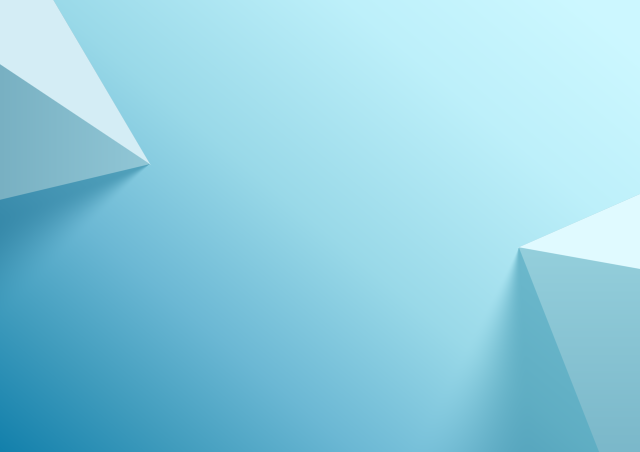
Give the GLSL for this background, as a Shadertoy shader.

```glsl
const float CANVAS_ASPECT = 1.4144;

const vec3 DEEP_BLUE  = vec3(0.07, 0.50, 0.67);
const vec3 TEAL       = vec3(0.25, 0.61, 0.74);
const vec3 MID_BLUE   = vec3(0.42, 0.72, 0.83);
const vec3 SKY        = vec3(0.60, 0.85, 0.91);
const vec3 PALE_SKY   = vec3(0.74, 0.94, 0.98);
const vec3 ICE        = vec3(0.80, 0.97, 1.00);
const vec3 SHADE_TINT = vec3(0.62, 0.80, 0.84);

float cross2(vec2 a, vec2 b) {
    return a.x * b.y - a.y * b.x;
}

// Signed distance to the line from a to b, positive on its left
float sideOf(vec2 p, vec2 a, vec2 b) {
    return cross2(normalize(b - a), p - a);
}

// Coverage of the wedge swept counterclockwise from one ray to another
float wedge(vec2 p, vec2 apex, vec2 from, vec2 to, float blur) {
    float d = min(sideOf(p, apex, from), -sideOf(p, apex, to));
    return smoothstep(-blur, blur, d);
}

// Shadow fan whose penumbra widens away from the apex
float castShadow(vec2 p, vec2 apex, vec2 rim, float turn, vec2 penumbra) {
    vec2 ray = rim - apex;
    vec2 q = p - apex;
    float angle = turn * atan(cross2(ray, q), dot(ray, q));
    return smoothstep(-0.3, -0.2, angle) * (1.0 - smoothstep(penumbra.x, penumbra.y, angle));
}

vec3 diagonalGradient(float t) {
    vec3 c = mix(DEEP_BLUE, TEAL, clamp(t / 0.15, 0.0, 1.0));
    c = mix(c, MID_BLUE, clamp((t - 0.15) / 0.15, 0.0, 1.0));
    c = mix(c, SKY, clamp((t - 0.30) / 0.20, 0.0, 1.0));
    c = mix(c, PALE_SKY, clamp((t - 0.50) / 0.25, 0.0, 1.0));
    return mix(c, ICE, clamp((t - 0.75) / 0.20, 0.0, 1.0));
}

// Two facets: the whole silhouette in shade, then the lit face above the ridge
vec3 paintLeftPyramid(vec3 base, vec2 p, float blur) {
    vec2 apex = vec2(0.3315, 0.637);
    vec2 top = vec2(0.118, 1.0), ridge = vec2(0.0, 0.858), rim = vec2(0.0, 0.558);
    float shadow = castShadow(p, apex, rim, 1.0, vec2(0.10, 0.58));
    vec3 c = base * mix(vec3(1.0), SHADE_TINT, shadow);
    vec3 shade = mix(vec3(0.47, 0.69, 0.76), vec3(0.57, 0.78, 0.84), p.x / apex.x);
    c = mix(c, shade, wedge(p, apex, top, rim, blur));
    return mix(c, vec3(0.83, 0.93, 0.96), wedge(p, apex, top, ridge, blur));
}

vec3 paintRightPyramid(vec3 base, vec2 p, float blur) {
    vec2 apex = vec2(1.1465, 0.453);
    vec2 top = vec2(1.4144, 0.571), ridge = vec2(1.4144, 0.405), rim = vec2(1.324, 0.0);
    float shadow = castShadow(p, apex, rim, -1.0, vec2(0.30, 0.87));
    vec3 c = base * mix(vec3(1.0), SHADE_TINT, shadow);
    vec3 shade = mix(vec3(0.48, 0.72, 0.79), vec3(0.58, 0.81, 0.86), clamp(p.y / apex.y, 0.0, 1.0));
    c = mix(c, shade, wedge(p, apex, rim, top, blur));
    return mix(c, vec3(0.88, 0.98, 1.0), wedge(p, apex, ridge, top, blur));
}

void mainImage(out vec4 fragColor, in vec2 fragCoord) {
    vec2 uv = fragCoord / iResolution.xy;
    vec2 p = uv * vec2(CANVAS_ASPECT, 1.0);
    float blur = 0.7 / iResolution.y;

    vec3 color = diagonalGradient(dot(uv, vec2(0.54, 0.46)));
    color = paintLeftPyramid(color, p, blur);
    color = paintRightPyramid(color, p, blur);
    fragColor = vec4(color, 1.0);
}
```
